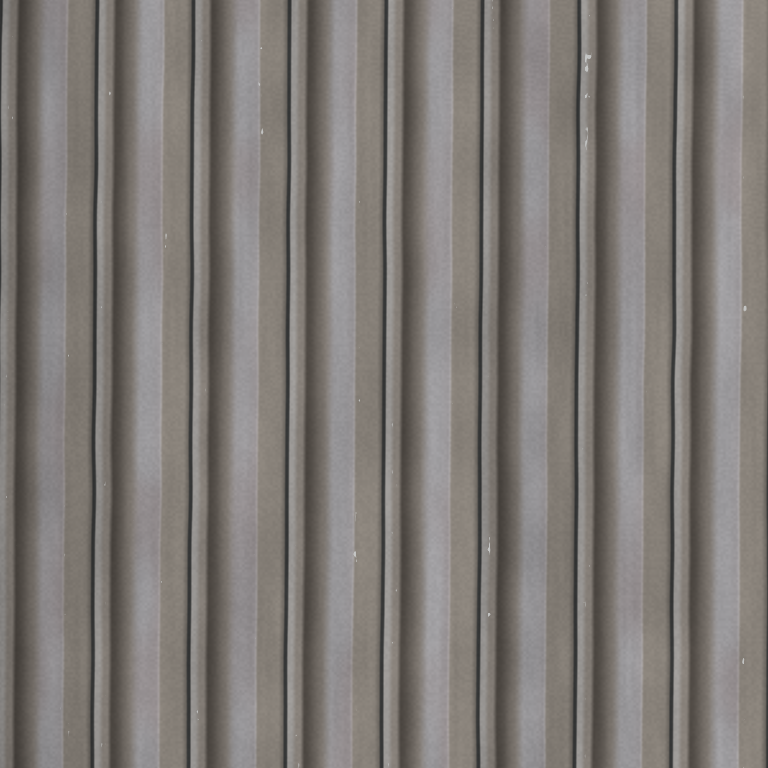
A WebGL 1 fragment shader for this texture:

```glsl
precision highp float;
uniform vec2 u_resolution;

const float RIBS = 7.96;          // ribs across the canvas
const float FIRST_SEAM = 0.1263;  // position of a seam at the top edge
const float LEAN = 0.0065;        // sideways drift of the ribs, top to bottom
const float SEAM_HALF = 0.019;    // seam half width, in ribs
const float LIP_CENTER = 0.10;
const float FACE_EDGE = 0.69;
const float GRAIN = 0.045;
const float MOTTLE = 0.06;
const int PATCHES = 16;           // worn patches

const vec3 SEAM = vec3(0.20, 0.205, 0.205);
const vec3 LIP_LIGHT = vec3(0.58, 0.57, 0.56);
const vec3 LIP = vec3(0.50, 0.475, 0.45);
const vec3 SHADOW = vec3(0.285, 0.265, 0.245);
const vec3 SLOPE = vec3(0.48, 0.455, 0.43);
const vec3 CROWN = vec3(0.585, 0.58, 0.59);
const vec3 CROWN_WARM = vec3(0.56, 0.535, 0.54);
const vec3 FACE = vec3(0.515, 0.49, 0.46);
const vec3 CHIP = vec3(0.80, 0.81, 0.81);

float hash(vec2 p) {
  return fract(sin(dot(p, vec2(127.1, 311.7))) * 43758.547);
}

float noise(vec2 p) {
  vec2 i = floor(p);
  vec2 f = fract(p);
  f = f * f * (3.0 - 2.0 * f);
  float low = mix(hash(i), hash(i + vec2(1.0, 0.0)), f.x);
  float high = mix(hash(i + vec2(0.0, 1.0)), hash(i + 1.0), f.x);
  return mix(low, high, f.y);
}

float bump(float x, float width) {
  return exp(-x * x / (width * width));
}

// Cross-section of one rib, t from seam to seam
vec3 ribColor(float t, float warmth, float aa) {
  vec3 crown = mix(CROWN, CROWN_WARM, clamp(warmth + smoothstep(0.56, 0.68, t) * 0.4, 0.0, 1.0));
  vec3 color = mix(LIP_LIGHT, LIP, smoothstep(0.06, 0.12, t));
  vec3 slope = mix(SHADOW, SLOPE, smoothstep(0.19, 0.42, t));
  color = mix(color, slope, smoothstep(0.15, 0.205, t));
  color = mix(color, crown, smoothstep(0.37, 0.49, t));
  color = mix(color, FACE, smoothstep(FACE_EDGE - 0.015, FACE_EDGE + 0.025, t));
  color += 0.05 * bump(t - FACE_EDGE, 0.014);
  color *= 1.0 - 0.22 * smoothstep(0.92, 0.985, t);
  float seamDistance = min(t, 1.0 - t);
  float soft = max(0.012, aa);
  return mix(SEAM, color, smoothstep(SEAM_HALF - soft, SEAM_HALF + soft, seamDistance));
}

// Strength of wear, gathered in tall patches on the raised edges
float wearAmount(float rib, float t, float y) {
  float lip = bump(t - LIP_CENTER, 0.05);
  float face = bump(t - FACE_EDGE - 0.03, 0.05);
  float wear = 0.3 * max(lip, face);
  for (int i = 0; i < PATCHES; i++) {
    float id = float(i);
    float patchRib = floor(hash(vec2(id, 1.3)) * 9.0) - 1.0;
    float onLip = step(0.45, hash(vec2(id, 2.7)));
    float center = hash(vec2(id, 3.9));
    float size = mix(0.02, 0.13, pow(hash(vec2(id, 5.1)), 2.0));
    float strength = mix(0.55, 1.0, hash(vec2(id, 6.3)));
    float here = 1.0 - step(0.5, abs(rib - patchRib));
    wear = max(wear, here * strength * mix(face, lip, onLip) * bump(y - center, size));
  }
  return wear;
}

void main() {
  vec2 uv = gl_FragCoord.xy / u_resolution;
  float aa = RIBS / u_resolution.x;

  // Rib coordinates with a slight lean and uneven edges
  float x = (uv.x - FIRST_SEAM + LEAN * (1.0 - uv.y)) * RIBS;
  x += 0.014 * (noise(vec2(uv.x * 9.0, uv.y * 14.0)) - 0.5);
  float rib = floor(x);
  float t = fract(x);

  // Painted metal with soft stains, streaks and grain
  float stain = noise(uv * vec2(22.0, 9.0) + 4.0);
  vec3 color = ribColor(t, 0.8 * smoothstep(0.45, 0.9, stain), aa);
  float tone = MOTTLE * (noise(uv * vec2(30.0, 14.0)) - 0.5);
  tone += 0.03 * (noise(uv * vec2(160.0, 7.0)) - 0.5);
  tone += 0.05 * (hash(vec2(rib, 8.0)) - 0.5);
  tone += GRAIN * (noise(uv * 300.0) - 0.5);
  color *= 1.0 + 1.4 * tone;
  color *= mix(0.95, 1.02, smoothstep(0.0, 0.25, uv.x));

  // Chipped paint
  float flakes = 0.6 * noise(uv * vec2(190.0, 65.0)) + 0.4 * noise(uv * vec2(370.0, 190.0));
  float limit = mix(0.96, 0.60, wearAmount(rib, t, uv.y));
  float chipped = smoothstep(limit, limit + 0.09, flakes);
  color = mix(color, CHIP, 0.85 * chipped);

  gl_FragColor = vec4(color, 1.0);
}
```
